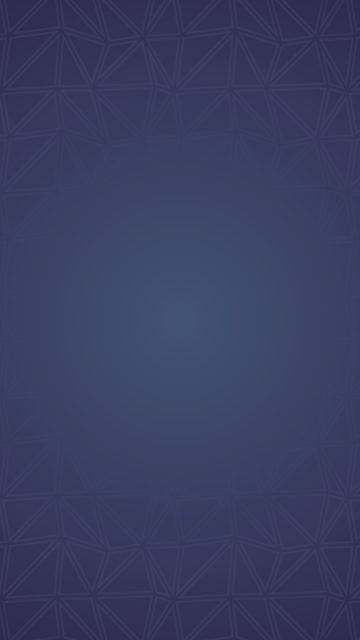
Give the GLSL for this background, as a Shadertoy shader.

```glsl
vec2 hash2(vec2 p) {
    return fract(sin(vec2(dot(p, vec2(127.1, 311.7)), dot(p, vec2(269.5, 183.3)))) * 437.58);
}

// Lattice vertex, jittered in a pattern that repeats every 4 by 2 cells
vec2 vertex(vec2 id) {
    float anchored = step(mod(id.x + 2.0 * id.y, 4.0), 0.5);
    vec2 jitter = (hash2(mod(id, vec2(4.0, 2.0)) + 3.0) - 0.5) * 0.62;
    return (id + jitter * (1.0 - anchored)) * vec2(0.0677, 0.0794);
}

// Distance to the left of the line from a to b
float sideDistance(vec2 p, vec2 a, vec2 b) {
    vec2 along = normalize(b - a);
    return along.x * (p.y - a.y) - along.y * (p.x - a.x);
}

// Thin outline, inset from the edges of a counterclockwise triangle
float insetOutline(vec2 p, vec2 a, vec2 b, vec2 c) {
    float inside = min(sideDistance(p, a, b), min(sideDistance(p, b, c), sideDistance(p, c, a)));
    float pixel = 1.0 / iResolution.y;
    return 1.0 - smoothstep(0.0003, 0.0012 + pixel, abs(inside - 0.0035));
}

float triangleMesh(vec2 p) {
    vec2 cell = floor(p / vec2(0.0677, 0.0794));
    float lines = 0.0;
    for (int y = -1; y <= 1; y++) {
        for (int x = -1; x <= 1; x++) {
            vec2 id = cell + vec2(x, y);
            vec2 a = vertex(id);
            vec2 b = vertex(id + vec2(1.0, 0.0));
            vec2 c = vertex(id + vec2(1.0, 1.0));
            vec2 d = vertex(id + vec2(0.0, 1.0));
            // Pick one of the two diagonals for this cell
            if (hash2(mod(id, vec2(4.0, 2.0)) + 9.0).x < 0.5) {
                lines = max(lines, max(insetOutline(p, a, b, c), insetOutline(p, a, c, d)));
            } else {
                lines = max(lines, max(insetOutline(p, a, b, d), insetOutline(p, b, c, d)));
            }
        }
    }
    return lines;
}

void mainImage(out vec4 fragColor, in vec2 fragCoord) {
    vec2 p = (fragCoord - 0.5 * iResolution.xy) / iResolution.y;
    float radius = length(p);

    // Blue centre falling off to violet corners
    vec3 centreBlue = vec3(0.262, 0.328, 0.452);
    vec3 cornerViolet = vec3(0.185, 0.165, 0.315);
    vec3 color = mix(centreBlue, cornerViolet, clamp(radius / 0.57, 0.0, 1.0));

    // Faint mesh, strongest near the top and bottom
    float meshStrength = smoothstep(0.18, 0.52, radius);
    float mesh = triangleMesh(p - vec2(-0.057, 0.441));
    color += vec3(0.026, 0.034, 0.030) * mesh * meshStrength;

    fragColor = vec4(color, 1.0);
}
```
